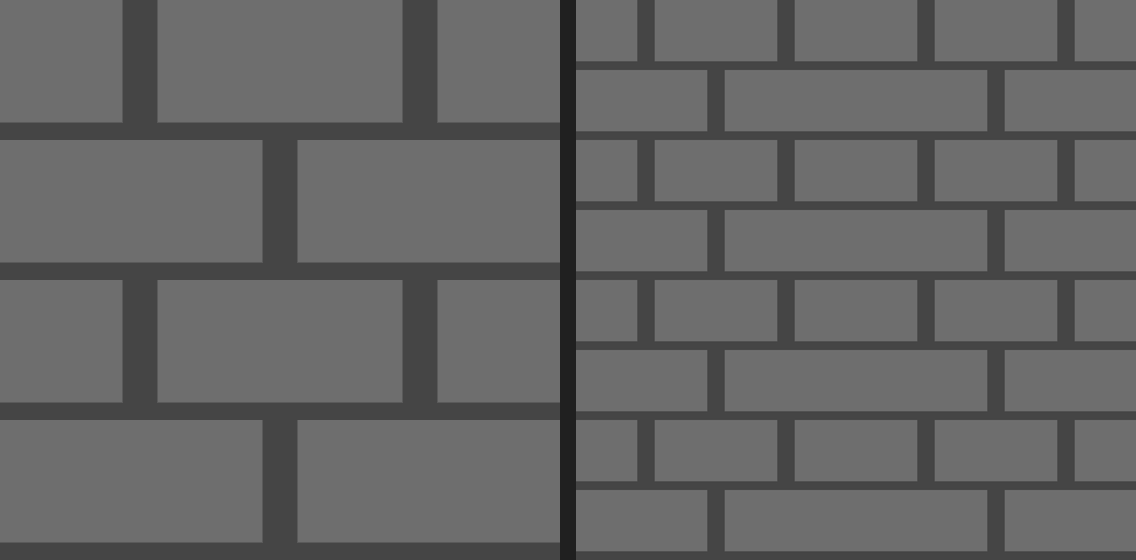
Left: one tile. Right: repeated 2 by 2.
Write a three.js fragment shader that draws this texture.

```glsl
// Flat grey brick wall: four courses with alternating joints and dark mortar.
#define COURSES 4.0
#define JOINTS_EVEN 1.0
#define JOINTS_ODD 2.0
#define JOINT_WIDTH 0.0625
#define BED_HEIGHT 0.03125
#define BRICK_COLOR vec3(0.431, 0.431, 0.431)
#define MORTAR_COLOR vec3(0.271, 0.271, 0.271)

varying vec2 vUv;

// Distance to the centre of the nearest repeated line, in canvas units.
float lineDistance(float position, float count, float center) {
  return abs(fract(position * count - center + 0.5) - 0.5) / count;
}

// Coverage of a shape from its signed distance, smoothed over one pixel.
float coverage(float signedDistance, float pixel) {
  return clamp(0.5 - signedDistance / pixel, 0.0, 1.0);
}

void main() {
  vec2 pixel = max(fwidth(vUv), vec2(1e-5));

  // Bed joints: a strip along the bottom of each course.
  float bedCenter = 0.5 * BED_HEIGHT * COURSES;
  float bed = lineDistance(vUv.y, COURSES, bedCenter) - 0.5 * BED_HEIGHT;

  // Upright joints: centred in each repeat, their number alternating by course.
  float oddCourse = mod(floor(vUv.y * COURSES), 2.0);
  float jointCount = mix(JOINTS_EVEN, JOINTS_ODD, oddCourse);
  float joint = lineDistance(vUv.x, jointCount, 0.5) - 0.5 * JOINT_WIDTH;

  float mortar = max(coverage(bed, pixel.y), coverage(joint, pixel.x));
  gl_FragColor = vec4(mix(BRICK_COLOR, MORTAR_COLOR, mortar), 1.0);
}
```
